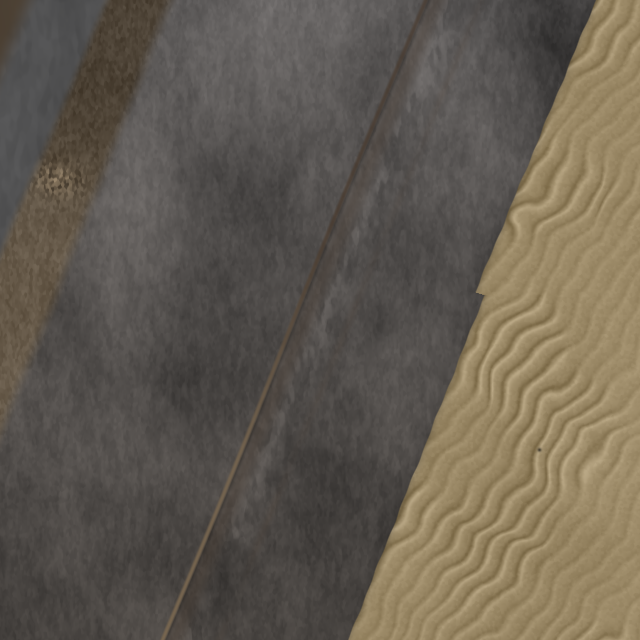
Reproduce this texture procedurally as a WebGL 1 fragment shader.

```glsl
precision highp float;
// Weathered grey stone slabs, split by slanted seams, beside rippled sand.
// Slanted edges are lines in x against y; mottling is layered cellular noise,
// and the ripples are warped sine waves lit from one side.
uniform vec2 u_resolution;

vec3 hash3(vec2 p) {
  vec3 q = fract(p.xyx * vec3(0.1031, 0.1030, 0.0973));
  q += dot(q, q.yzx + 33.33);
  return fract((q.xxy + q.yzz) * q.zyx);
}

// Smooth cellular noise: scattered points blend their random heights.
float cells(vec2 p) {
  vec2 cell = floor(p), f = fract(p);
  float sum = 0.0, weight = 0.0;
  for (int j = -1; j <= 1; j++) {
    for (int i = -1; i <= 1; i++) {
      vec2 o = vec2(float(i), float(j));
      vec3 h = hash3(cell + o + 50.0);
      vec2 d = o + h.xy - f;
      float w = exp(-6.0 * dot(d, d));
      sum += w * h.z;
      weight += w;
    }
  }
  return sum / weight;
}

float clouds(vec2 p) {
  float total = 0.0, amp = 0.5;
  for (int i = 0; i < 4; i++) {
    total += amp * cells(p);
    p = mat2(1.6, 1.2, -1.2, 1.6) * p + 7.3;
    amp *= 0.55;
  }
  return total - 0.5;
}

float blob(vec2 p, vec2 center, vec2 radius) {
  vec2 d = (p - center) / radius;
  return exp(-dot(d, d));
}

// Soft strip around zero.
float strip(float d, float halfWidth, float soft) {
  return 1.0 - smoothstep(halfWidth - soft, halfWidth + soft, abs(d));
}

vec3 stone(vec2 p, float px) {
  float mottle = clouds(p * vec2(7.0, 5.0));
  float grain = cells(p * vec2(120.0, 50.0)) - 0.5;
  float fine = cells(p * vec2(260.0, 150.0)) - 0.5;
  float slant = p.x - 0.41 * p.y;

  // Broad light and dark areas
  float tone = 0.275 + 0.055 * p.y + 0.17 * mottle + 0.045 * grain + 0.035 * fine;
  tone += 0.085 * blob(p, vec2(0.42, 0.94), vec2(0.17, 0.16));
  tone += 0.065 * blob(p, vec2(0.20, 0.66), vec2(0.07, 0.12));
  tone += 0.045 * blob(p, vec2(0.72, 0.83), vec2(0.10, 0.14));
  tone += 0.035 * blob(p, vec2(0.20, 0.28), vec2(0.10, 0.18));
  tone -= 0.065 * blob(p, vec2(0.40, 0.70), vec2(0.10, 0.12));
  tone -= 0.045 * blob(p, vec2(0.29, 0.38), vec2(0.09, 0.09));
  tone -= 0.085 * blob(p, vec2(0.87, 0.97), vec2(0.10, 0.14));
  tone -= 0.035 * blob(p, vec2(0.55, 0.12), vec2(0.14, 0.22));
  tone += 0.05 * strip(slant - 0.30, 0.012, 0.02) * smoothstep(-0.1, 0.2, mottle + grain * 0.4);
  vec3 col = tone * mix(vec3(1.04, 0.98, 0.93), vec3(1.02, 0.99, 0.98), p.y);

  // Rusty streaks parallel to the seam
  float rust = 0.5 * strip(slant - 0.272, 0.012, 0.015)
             + 0.5 * strip(slant - 0.342, 0.004, 0.009) * smoothstep(-0.25, 0.2, mottle);
  col = mix(col, vec3(0.31, 0.25, 0.20), rust * 0.65);
  col += 0.045 * strip(slant - 0.365, 0.004, 0.012) * smoothstep(0.65, 0.95, p.y);

  // Blue-grey slab and earthy band at the left
  float bandRight = p.x - 0.267 + 0.392 * (1.0 - p.y) + 0.012 * mottle;
  float bandLeft = p.x - 0.169 + 0.425 * (1.0 - p.y) + 0.012 * mottle;
  vec3 slab = (0.31 + 0.12 * mottle + 0.035 * grain) * vec3(0.98, 0.98, 0.99);
  vec3 earth = mix(vec3(0.41, 0.36, 0.295), vec3(0.275, 0.235, 0.185),
                   smoothstep(0.55, 0.92, p.y));
  earth += 0.13 * mottle + 0.07 * fine + 0.04 * grain;
  earth += vec3(0.16, 0.14, 0.11) * blob(p, vec2(0.09, 0.72), vec2(0.035, 0.025)) * (0.5 + 2.0 * fine);
  col = mix(earth, col, smoothstep(-0.014, 0.014, bandRight));
  col = mix(slab, col, smoothstep(-0.010, 0.010, bandLeft));
  float corner = p.x - 0.045 + 0.40 * (1.0 - p.y);
  col = mix(vec3(0.29, 0.245, 0.195) + 0.1 * mottle, col, smoothstep(-0.02, 0.02, corner));

  // Thin seam, pale at the bottom and fading upward
  float seam = slant - 0.254 - 0.002 * sin(p.y * 7.0);
  col *= 1.0 - 0.22 * strip(seam - 0.005, 0.002, 0.004);
  vec3 seamColor = mix(vec3(0.47, 0.40, 0.31), vec3(0.28, 0.22, 0.17), smoothstep(0.25, 0.7, p.y));
  return mix(col, seamColor, strip(seam, 0.0032, 0.0012 + px) * mix(0.95, 0.6, p.y));
}

vec3 sand(vec2 p) {
  float drift = clouds(p * 6.0 + 3.0);
  float bend = cells(p * vec2(13.0, 11.0) + 9.0) - 0.5;
  // Wavy crests that climb to the right
  float phase = dot(p, vec2(172.0, -128.0)) + 7.0 * bend + 5.0 * drift
              + 1.5 * sin(p.x * 19.0 + p.y * 27.0) + 0.8 * sin(p.y * 71.0 + p.x * 37.0);
  float wave = sin(phase + 0.7 * sin(phase));
  float strength = 0.35 + 0.65 * smoothstep(0.25, 0.65, cells(p * 8.0 + 21.0));
  strength *= mix(1.0, 0.7, smoothstep(0.8, 1.0, p.x));
  float light = 0.055 * wave + 0.05 * pow(0.5 + 0.5 * wave, 5.0)
              - 0.055 * pow(0.5 - 0.5 * wave, 4.0);
  float grit = cells(p * 230.0) - 0.5;
  vec3 col = vec3(0.605, 0.535, 0.40) + light * strength + 0.06 * drift + 0.035 * grit;
  return col * (1.0 - 0.6 * blob(p, vec2(0.843, 0.297), vec2(0.003)));
}

void main() {
  vec2 p = gl_FragCoord.xy / u_resolution;
  float px = 1.0 / min(u_resolution.x, u_resolution.y);

  // Sand border with a small notch where its two straight runs meet
  float upper = p.x - 0.742 - 0.413 * (p.y - 0.542);
  float lower = p.x - 0.544 - 0.395 * p.y;
  float edge = mix(lower, upper, smoothstep(-px, px, p.y - 0.542 + 0.15 * (p.x - 0.742)));
  edge += 0.0012 * sin(p.y * 95.0) * sin(p.y * 41.0);

  vec3 ground = sand(p) * (1.0 - 0.2 * exp(-max(edge, 0.0) * 220.0));
  vec3 rock = stone(p, px) * (1.0 - 0.12 * exp(min(edge, 0.0) * 60.0));
  gl_FragColor = vec4(mix(rock, ground, smoothstep(-px, px, edge)), 1.0);
}
```
